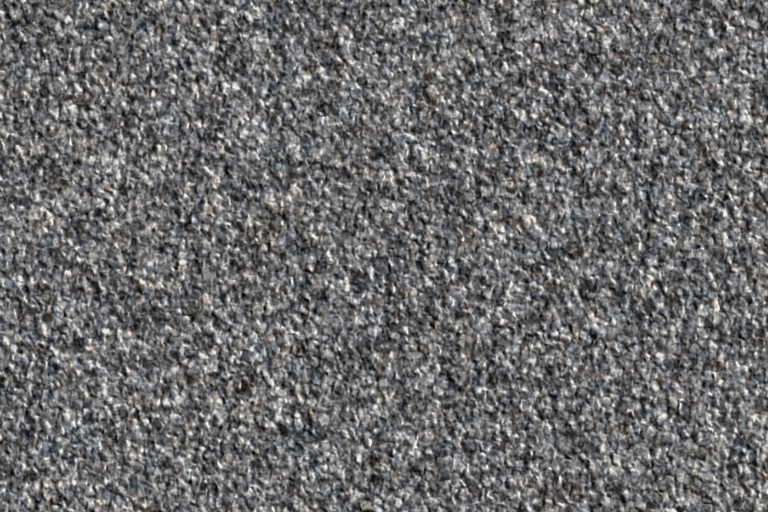
A Shadertoy shader for this texture:

```glsl
// Rough grey cast-stone wall: small rounded grains and dark pits in raking light.

float hash(vec2 cell) {
    uvec2 q = uvec2(ivec2(cell) + 32768);
    uint n = q.x * 1597334673U ^ q.y * 3812015801U;
    n = (n ^ (n >> 15)) * 2246822519U;
    n ^= n >> 13;
    return float(n & 65535U) / 65535.0;
}

float noise(vec2 p) {
    vec2 cell = floor(p), f = fract(p);
    f = f * f * (3.0 - 2.0 * f);
    return mix(mix(hash(cell), hash(cell + vec2(1, 0)), f.x),
               mix(hash(cell + vec2(0, 1)), hash(cell + vec2(1, 1)), f.x), f.y);
}

mat2 rotation(float angle) {
    float c = cos(angle), s = sin(angle);
    return mat2(c, s, -s, c);
}

// Highest of the rounded grains scattered around p
float grains(vec2 p) {
    vec2 cell = floor(p);
    float top = 0.0;
    for (int j = -1; j <= 1; j++)
    for (int i = -1; i <= 1; i++) {
        vec2 id = cell + vec2(i, j);
        vec2 centre = id + vec2(hash(id + 71.0), hash(id + 313.0));
        vec2 d = p - centre;
        float size = mix(0.4, 1.0, hash(id + 907.0));
        top = max(top, size * exp(-2.4 * dot(d, d) / size));
    }
    return top;
}

// Surface height, centred near zero, with grains slightly taller than wide
float height(vec2 p) {
    vec2 warp = vec2(noise(p * 90.0 + 11.0), noise(p * 90.0 + 47.0)) - 0.5;
    vec2 q = (p + warp * 0.005) * vec2(1.0, 0.88);
    float h = 0.42 * (grains(q * 76.0) - 0.55);
    h += 0.25 * (noise(rotation(0.5) * q * 55.0) - 0.5);
    h += 0.40 * (noise(rotation(1.1) * q * 105.0 + 5.0) - 0.5);
    h += 0.30 * (noise(rotation(0.3) * q * 185.0 + 9.0) - 0.5);
    return h;
}

void mainImage(out vec4 fragColor, in vec2 fragCoord) {
    vec2 p = fragCoord / iResolution.y;

    // Raking light from the upper right
    float h = height(p);
    float relief = h - height(p + vec2(0.0034, 0.0026));

    // Fine grit, vertical streaks and broad patches
    float grit = noise(rotation(0.8) * p * 230.0) - 0.5;
    float streak = noise(p * vec2(70.0, 24.0) + 3.0) - 0.5;
    float patches = noise(p * 5.0 + 21.0) - 0.5;

    float x = 0.50 * relief + 0.76 * h + 0.20 * grit + 0.09 * streak + 0.04 * patches;
    float tone = 0.452 + x + 0.4 * x * x;

    // Small glints on the lit crests
    tone += 0.07 * smoothstep(0.12, 0.32, relief) * smoothstep(0.0, 0.2, h);
    tone = clamp(tone, 0.05, 0.92);

    // Cool mid greys, warm crests, faint brown and blue minerals
    vec3 color = tone * mix(vec3(0.995, 1.0, 1.01), vec3(1.005, 1.0, 0.98),
                            smoothstep(0.45, 0.75, tone));
    float mineral = noise(rotation(0.9) * p * 75.0 + 130.0) - 0.5;
    color += vec3(0.035, 0.0, -0.035) * mineral;
    float rust = smoothstep(0.78, 0.95, noise(p * 95.0 + 260.0));
    color *= mix(vec3(1.0), vec3(1.04, 0.97, 0.90), rust);

    fragColor = vec4(clamp(color, 0.0, 1.0), 1.0);
}
```
